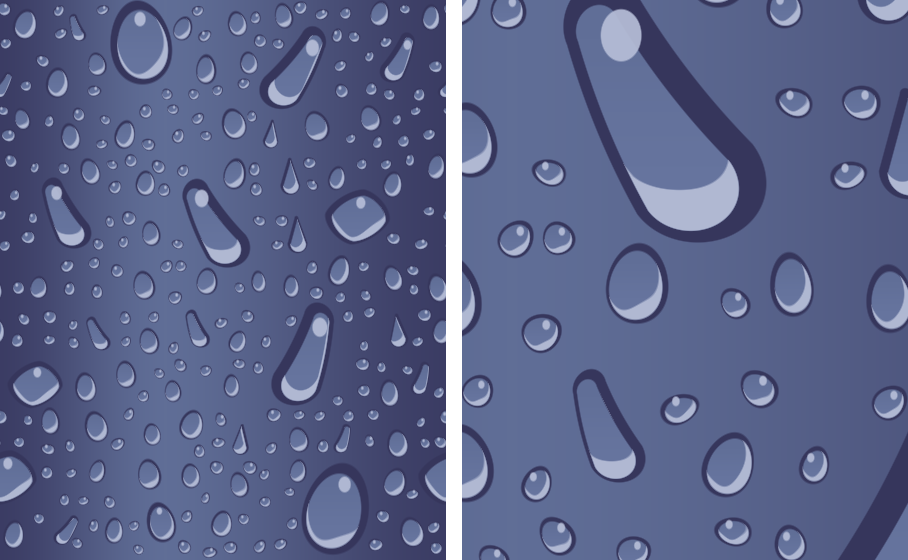
Left: the whole. Right: its middle third, enlarged.
Reproduce this texture procedurally as a WebGL 2 fragment shader.

```glsl
#version 300 es
precision highp float;

uniform vec2 u_resolution;
out vec4 fragColor;

const vec2 TILE = vec2(0.797, 1.0);
const vec3 DARK = vec3(0.23, 0.235, 0.39);
const vec3 LIGHT = vec3(0.375, 0.43, 0.59);
const vec3 BODY = vec3(0.4, 0.455, 0.62);
const vec3 RIM = vec3(0.21, 0.21, 0.36);
const vec3 GLINT = vec3(0.71, 0.74, 0.84);

// Levels: 0 large, 1 medium, 2 small
const vec2 GRID[3] = vec2[3](vec2(3.0, 4.0), vec2(9.0, 11.0), vec2(18.0, 22.0));
const vec2 RADIUS[3] = vec2[3](vec2(0.05, 0.115), vec2(0.019, 0.028), vec2(0.0095, 0.013));
const float DENSITY[3] = float[3](0.95, 0.84, 0.96);
const float OVAL_SHARE[3] = float[3](0.36, 0.8, 1.0);
const float RIM_WIDTH[3] = float[3](0.13, 0.11, 0.15);
const float GAP = 0.003;
const float SOFTNESS = 1.5;

const int OVAL = 0, PEAR = 1, TEAR = 2, DIAMOND = 3;

struct Drop {
  vec2 centre;
  float radius, angle, aspect, side;
  int kind;
  bool present;
};

vec4 hash4(vec3 p) {
  vec4 q = fract(p.xyzx * vec4(0.1031, 0.1030, 0.0973, 0.1099));
  q += dot(q, q.wzxy + 33.33);
  return fract((q.xxyz + q.yzzw) * q.zywx);
}

mat2 rotation(float a) {
  return mat2(cos(a), sin(a), -sin(a), cos(a));
}

// Each row of cells slides sideways by its own amount
float rowShift(float row, int level) {
  return hash4(vec3(mod(row, GRID[level].y) + 5.0, 17.0, float(level) + 2.0)).x;
}

vec2 cellAt(vec2 p, int level, float rowStep) {
  vec2 s = p * GRID[level] / TILE;
  float row = floor(s.y) + rowStep;
  return vec2(floor(s.x - rowShift(row, level)), row);
}

// Every drop stays inside its own cell
Drop makeDrop(vec2 cell, int level) {
  vec2 size = TILE / GRID[level];
  vec2 wrapped = mod(cell, GRID[level]) + 1.0;
  vec4 a = hash4(vec3(wrapped, float(level) * 7.0 + 3.0));
  vec4 b = hash4(vec3(wrapped.yx + 31.0, float(level) * 5.0 + 11.0));
  Drop d;
  d.present = a.x < DENSITY[level];
  float pick = (b.x - OVAL_SHARE[level]) / max(1.0 - OVAL_SHARE[level], 0.01);
  d.kind = pick < 0.0 ? OVAL : pick < 0.5 ? PEAR : (level == 0 ? DIAMOND : TEAR);
  d.side = b.y < 0.5 ? -1.0 : 1.0;
  d.radius = mix(RADIUS[level].x, RADIUS[level].y, level == 0 ? a.y * a.y : a.y);
  if (level == 0) d.radius *= d.kind == OVAL ? 0.72 : d.kind == DIAMOND ? 0.9 : 1.0;
  if (level == 1 && d.kind != OVAL) d.radius *= 1.35;
  d.aspect = level == 2 ? mix(0.72, 0.95, b.w) : mix(0.66, 0.78, b.w);
  float lean = level == 2 ? 1.6 : d.kind == OVAL ? 0.35 : 0.12;
  d.angle = d.kind == PEAR ? d.side * mix(0.3, 0.65, b.z) : (b.z * 2.0 - 1.0) * lean;
  vec2 room = max(0.5 * size - d.radius, 0.0);
  d.centre = (cell + 0.5 + vec2(rowShift(cell.y, level), 0.0)) * size + (a.zw * 2.0 - 1.0) * room;
  return d;
}

float roundCone(vec2 q, float low, float high, float rLow, float rHigh) {
  float h = clamp((q.y - low) / (high - low), 0.0, 1.0);
  return length(q - vec2(0.0, mix(low, high, h))) - mix(rLow, rHigh, h);
}

// Outline in units of the drop radius
float outline(Drop d, vec2 q) {
  q = q * rotation(d.angle);
  if (d.kind == PEAR) {
    q.x -= d.side * (0.1 * q.y * q.y - 0.04);
    return roundCone(q, -0.5, 0.68, 0.44, 0.28);
  }
  if (d.kind == TEAR) return roundCone(q, -0.45, 0.84, 0.5, 0.09);
  if (d.kind == DIAMOND) {
    q.x += 0.14 * d.side * q.y;
    vec2 k = pow(abs(q / vec2(0.95, 0.82)) + 0.001, vec2(1.55));
    return (pow(k.x + k.y, 1.0 / 1.55) - 1.0) * 0.75;
  }
  q.x *= 1.0 + 0.12 * q.y;
  return (length(q / vec2(d.aspect, 1.0)) - 1.0) * d.aspect;
}

bool touches(Drop d, vec2 p, float r) {
  return d.present && outline(d, (p - d.centre) / d.radius) * d.radius < r + GAP;
}

bool nearLarge(vec2 p, float r) {
  for (int k = 0; k < 9; k++) {
    vec2 cell = cellAt(p, 0, float(k / 3 - 1)) + vec2(k % 3 - 1, 0);
    if (touches(makeDrop(cell, 0), p, r)) return true;
  }
  return false;
}

bool nearMedium(vec2 p, float r) {
  for (int k = 0; k < 9; k++) {
    vec2 cell = cellAt(p, 1, float(k / 3 - 1)) + vec2(k % 3 - 1, 0);
    Drop d = makeDrop(cell, 1);
    if (touches(d, p, r) && !nearLarge(d.centre, d.radius)) return true;
  }
  return false;
}

// Dark rim, clear body, bright crescent below and glint above
vec3 paintDrop(vec3 color, Drop d, vec2 p, int level) {
  vec2 q = (p - d.centre) / d.radius;
  float blur = SOFTNESS / (u_resolution.y * d.radius);
  float rim = RIM_WIDTH[level];
  vec2 inset = q + vec2(0.04 * d.side, 0.045);
  float inner = outline(d, inset) + rim;
  float wave = 0.05 * sin(q.x * 6.0 + d.side);
  vec2 lift = level == 0 ? vec2(0.06 * d.side, 0.17) : vec2(-0.13, 0.28);
  if (d.kind == PEAR) lift = rotation(d.angle) * vec2(0.03 * d.side, 0.24);
  float crescent = max(inner, -(outline(d, inset - lift) + rim + wave));
  color = mix(color, RIM, clamp(0.5 - outline(d, q) / blur, 0.0, 1.0));
  vec3 body = mix(BODY, LIGHT, smoothstep(-0.6, 0.8, q.y));
  color = mix(color, body, clamp(0.5 - inner / blur, 0.0, 1.0));
  color = mix(color, GLINT, 0.93 * clamp(0.5 - crescent / blur, 0.0, 1.0));
  if (level == 1) return color;
  vec2 spot = level == 2 ? vec2(0.2 * d.side, 0.38) : rotation(d.angle) * vec2(0.06, d.kind == DIAMOND ? 0.42 : 0.55);
  float glint = (length((q - spot) / vec2(0.78, 1.0)) - (level == 2 ? 0.24 : 0.17)) * 0.8;
  return mix(color, GLINT, 0.93 * clamp(0.5 - glint / blur, 0.0, 1.0));
}

void main() {
  vec2 uv = gl_FragCoord.xy / u_resolution;
  vec2 p = uv * TILE;
  float glow = smoothstep(0.0, 0.35, uv.x) * (1.0 - smoothstep(0.38, 1.0, uv.x));
  glow = mix(glow, min(uv.x / 0.37, (1.0 - uv.x) / 0.63), 0.4);
  vec3 color = mix(DARK, LIGHT, glow);
  for (int level = 0; level < 3; level++) {
    Drop d = makeDrop(cellAt(p, level, 0.0), level);
    if (!d.present || distance(p, d.centre) > d.radius * 1.1) continue;
    if (level > 0 && nearLarge(d.centre, d.radius)) continue;
    if (level > 1 && nearMedium(d.centre, d.radius)) continue;
    color = paintDrop(color, d, p, level);
  }
  fragColor = vec4(color, 1.0);
}
```
